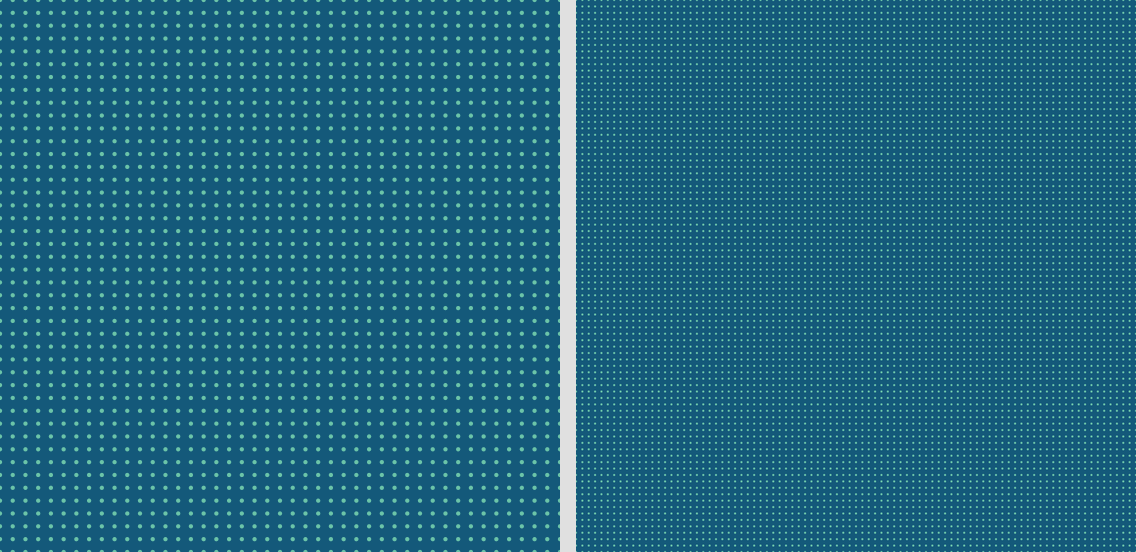
Left: one tile. Right: repeated 2 by 2.
Write a Shadertoy shader that draws this pattern.

```glsl
// Small mint dots on a regular square grid over a deep teal-blue ground.
#define REPEATS vec2(44.0, 43.0)    // dots across and down
#define DOT_RADIUS 0.00382          // fraction of the canvas height
#define GROUND_COLOR vec3(0.08, 0.35, 0.48)
#define DOT_COLOR vec3(0.42, 0.77, 0.66)

// Offset to the nearest grid point, in canvas heights.
// Grid points lie on the canvas edges, so the tile wraps.
vec2 offsetToNearestDot(vec2 uv, float aspect) {
    vec2 cell = fract(uv * REPEATS + 0.5) - 0.5;
    return cell / REPEATS * vec2(aspect, 1.0);
}

float circleDistance(vec2 p, float radius) {
    return length(p) - radius;
}

void mainImage(out vec4 fragColor, in vec2 fragCoord) {
    vec2 uv = fragCoord / iResolution.xy;
    float aspect = iResolution.x / iResolution.y;

    // Dot coverage with a one-pixel soft edge
    float dist = circleDistance(offsetToNearestDot(uv, aspect), DOT_RADIUS);
    float coverage = clamp(0.5 - dist * iResolution.y, 0.0, 1.0);

    fragColor = vec4(mix(GROUND_COLOR, DOT_COLOR, coverage), 1.0);
}
```
